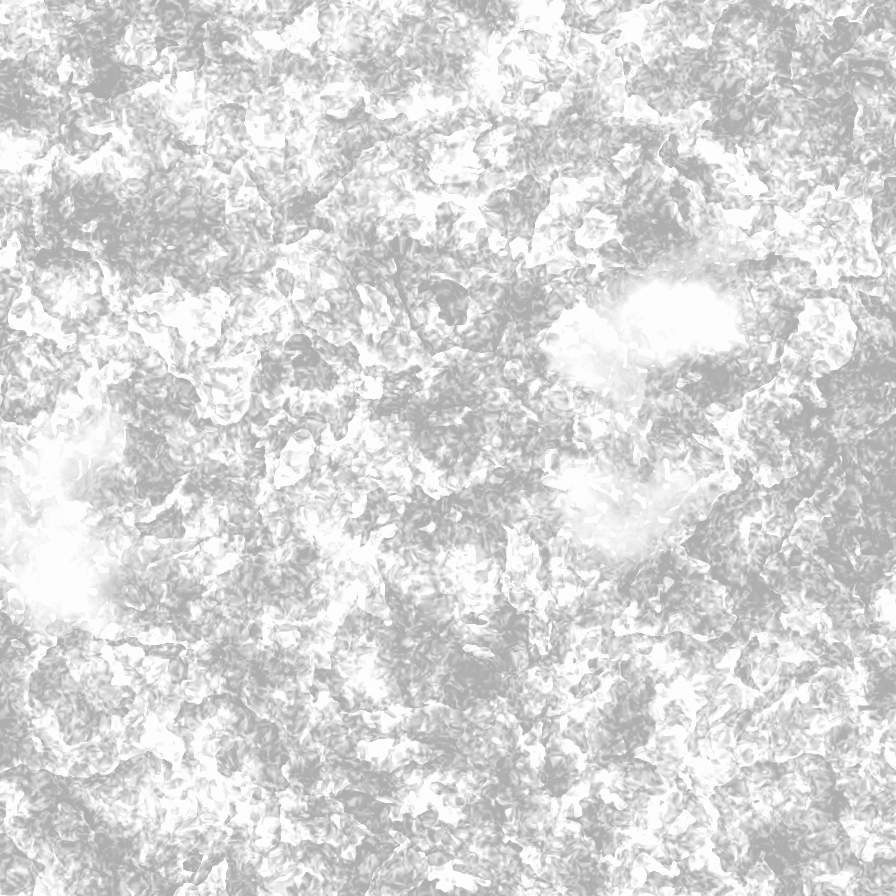
Give the GLSL for this texture, as a Shadertoy shader.

```glsl
// Pale crusted plaster: white worn patches, jagged grey rims and fine grit.
#define SEED 17.0
#define DARK_GREY 0.685
#define PALE_WHITE 0.992
#define MEAN_TONE 0.475
#define PATCH_SCALE 17.0
#define PATCH_CONTRAST 1.25
#define BROAD_CONTRAST 0.6
#define RIM_CONTRAST 0.6
#define VEIN_DEPTH 0.3
#define GRIT_SCALE 185.0
#define GRIT_CONTRAST 1.35
#define FLECK_CONTRAST 0.42

// Integer hash of a lattice cell, from 0 to 1
float hash(vec2 cell) {
    uvec2 q = uvec2(ivec2(cell)) * uvec2(1597u, 3571u);
    uint n = (q.x ^ (q.y * 7919u)) + 1013u;
    n = (n ^ (n >> 15)) * 73244475u;
    n = (n ^ (n >> 13)) * 73244475u;
    n ^= n >> 16;
    return float(n & 65535u) / 65535.0;
}

float valueNoise(vec2 p) {
    vec2 cell = floor(p);
    vec2 f = p - cell;
    f = f * f * (3.0 - 2.0 * f);
    float low = mix(hash(cell), hash(cell + vec2(1, 0)), f.x);
    float high = mix(hash(cell + vec2(0, 1)), hash(cell + vec2(1, 1)), f.x);
    return mix(low, high, f.y);
}

// Rotated octaves, normalised to stay around 0.5
float fbm(vec2 p) {
    const mat2 turn = mat2(1.6, 1.2, -1.2, 1.6);
    float sum = 0.0, total = 0.0, weight = 0.5;
    for (int i = 0; i < 5; i++) {
        sum += weight * valueNoise(p);
        total += weight;
        weight *= 0.5;
        p = turn * p + 19.7;
    }
    return sum / total;
}

// Slow rise followed by a steep drop, for one-sided crust rims
float softSaw(float x) {
    float f = fract(x);
    return f * smoothstep(1.0, 0.92, f);
}

void mainImage(out vec4 fragColor, in vec2 fragCoord) {
    const mat2 tilt = mat2(0.8, 0.6, -0.6, 0.8);
    vec2 uv = fragCoord / iResolution.y + SEED;

    // Bend the domain so patches become curled and irregular
    vec2 bend = vec2(fbm(uv * 11.0), fbm(uv * 11.0 + 41.3)) - 0.5;
    vec2 p = uv + 0.07 * bend;

    // Worn patches over broad light and dark areas
    float broad = fbm(p * 5.0 + 7.1) - 0.5;
    float relief = fbm(p * PATCH_SCALE) - 0.5;
    float clearing = smoothstep(0.64, 0.78, fbm(p * 3.5 + 63.0));
    float tone = MEAN_TONE + BROAD_CONTRAST * broad
               + PATCH_CONTRAST * relief + 0.45 * clearing;

    // Crust rims and thin broken veins
    float rim = softSaw(fbm(p * 12.0 + 23.0) * 4.0) - 0.46;
    float veinField = abs(fbm(p * 18.0 + 87.0) - 0.5);
    float vein = smoothstep(0.025, 0.0, veinField) * smoothstep(0.35, 0.55, valueNoise(p * 22.0));
    tone += (1.0 - 0.8 * clearing) * (RIM_CONTRAST * rim - VEIN_DEPTH * vein);

    // Fine grit, fading out in the white patches
    vec2 g = uv + 0.012 * bend;
    g += 0.008 * (vec2(valueNoise(g * 70.0), valueNoise(g * 70.0 + 31.0)) - 0.5);
    float coarse = valueNoise(tilt * g * GRIT_SCALE);
    float grit = 0.5 * coarse + 0.5 * valueNoise(g * GRIT_SCALE * 1.8) - 0.5;
    float roughness = (1.0 - 0.65 * smoothstep(0.55, 1.0, tone)) * (1.0 - 0.7 * clearing);
    tone += GRIT_CONTRAST * grit * roughness;

    // Sharp-edged white flecks gathered in ragged clumps
    float flake = valueNoise(g * GRIT_SCALE * 0.75 + 53.0) + 0.9 * relief + 0.5 * rim;
    tone += FLECK_CONTRAST * smoothstep(0.68, 0.8, flake);

    // Soft floor keeps the darkest grey grainy
    tone = 0.08 * log(1.0 + exp(tone / 0.08));
    float grey = mix(DARK_GREY, PALE_WHITE, clamp(tone, 0.0, 1.0));
    fragColor = vec4(vec3(grey), 1.0);
}
```
